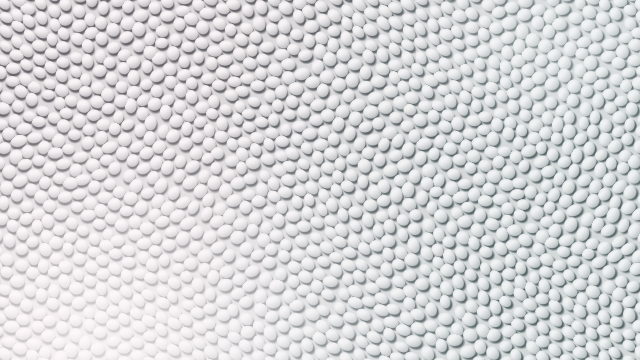
Give the GLSL for this pattern, as a WebGL 2 fragment shader.

```glsl
#version 300 es
precision highp float;

// A relief of pale, matte, egg-shaped beads packed in a loosely curved lattice.
// A jittered cellular search finds the nearest bead and the soft shadows cast
// between beads; broad gradients then vary the light, contrast and tint.

uniform vec2 u_resolution;
out vec4 outColor;

const float BEADS_PER_HEIGHT = 25.0;
const float ROW_PITCH = 0.89;
const float LATTICE_ANGLE = 0.66;
const vec2 BEAD_RADII = vec2(0.50, 0.405);
const vec3 WARM_WHITE = vec3(0.995, 0.972, 0.980);
const vec3 COOL_WHITE = vec3(0.958, 0.966, 0.967);
const vec3 GREY_SHADOW = vec3(0.37, 0.36, 0.38);
const vec3 TEAL_SHADOW = vec3(0.31, 0.37, 0.38);

mat2 rotation(float angle) {
    float c = cos(angle), s = sin(angle);
    return mat2(c, s, -s, c);
}

vec3 hash3(vec2 cell) {
    vec3 h = fract(cell.xyx * vec3(0.1031, 0.1030, 0.0973));
    h += dot(h, h.yxz + 33.33);
    return fract((h.xxy + h.yzz) * h.zyx);
}

// Layered sines bend the rows gently.
vec2 bend(vec2 p) {
    vec2 wave = sin(p.yx * vec2(5.1, 4.3) + vec2(0.4, 1.7));
    wave += 0.4 * sin(p.yx * 11.0 + p.xy * 6.0 + vec2(2.1, 0.6));
    return p + 0.022 * wave;
}

// Position relative to a bead, scaled so that its rim has length one.
vec2 beadSpace(vec2 offset, float tilt, float size) {
    return rotation(-tilt) * offset / (BEAD_RADII * size);
}

// Returns the local position in the nearest bead (xy), the cast shadow (z)
// and the bead tilt (w).
vec4 beadField(vec2 q, vec2 shadowDir) {
    vec2 nearest = vec2(9.0);
    float nearestTilt = 0.0;
    float shadow = 0.0;
    float baseRow = floor(q.y / ROW_PITCH);
    for (int j = -1; j <= 1; j++) {
        float row = baseRow + float(j);
        float shift = 0.5 * mod(row, 2.0);
        float baseColumn = floor(q.x - shift);
        for (int i = -1; i <= 1; i++) {
            vec2 cell = vec2(baseColumn + float(i), row);
            vec3 random = hash3(cell + 200.0);
            vec2 center = cell + vec2(shift + 0.5, 0.5);
            center.y *= ROW_PITCH;
            center += 0.27 * (random.xy - 0.5);

            float tilt = 1.5 * (random.z - 0.5);
            float size = mix(0.9, 1.07, fract(random.z * 7.0));
            vec2 local = beadSpace(q - center, tilt, size);
            if (dot(local, local) < dot(nearest, nearest)) {
                nearest = local;
                nearestTilt = tilt;
            }

            vec2 shadowLocal = beadSpace(q - center - 0.22 * shadowDir, tilt, size);
            shadow = max(shadow, 1.0 - smoothstep(0.68, 1.2, length(shadowLocal)));
        }
    }
    return vec4(nearest, shadow, nearestTilt);
}

// Darkness of the dome: bright towards the light, dim at the far rim.
float beadDarkness(vec2 local, vec2 shadowDir) {
    float away = smoothstep(-0.6, 1.15, dot(local, shadowDir));
    float rim = pow(min(length(local), 1.0), 4.0);
    return 0.01 + 0.30 * away + 0.10 * rim;
}

// Contrast fades into the washed-out lower left and the hazy upper right.
float reliefContrast(vec2 uv) {
    float washed = smoothstep(0.0, 0.75, length((uv - vec2(0.15, 0.0)) * vec2(1.1, 0.9)));
    float haze = 1.0 - smoothstep(0.0, 0.35, length(uv - vec2(0.86, 0.88)));
    return mix(0.27, 1.05, washed) * (1.0 - 0.25 * haze);
}

void main() {
    vec2 uv = gl_FragCoord.xy / u_resolution;
    vec2 p = gl_FragCoord.xy / u_resolution.y;
    mat2 toLattice = rotation(LATTICE_ANGLE);
    vec2 q = toLattice * bend(p) * BEADS_PER_HEIGHT;

    // The shadows swing to the right across the canvas.
    vec2 shadowDir = toLattice * normalize(vec2(mix(0.1, 0.95, uv.x), -0.8));
    vec4 field = beadField(q, shadowDir);

    // Beads over shaded ground.
    float pixel = BEADS_PER_HEIGHT / u_resolution.y / BEAD_RADII.y;
    float softness = max(0.11, 0.7 * pixel);
    float bead = 1.0 - smoothstep(1.0 - softness, 1.0 + softness, length(field.xy));
    float ground = 0.19 + 0.72 * field.z;
    float dome = beadDarkness(field.xy, rotation(-field.w) * shadowDir);
    float darkness = mix(ground, dome, bead) * reliefContrast(uv);

    // Warm at the left, cool at the right.
    float coolness = smoothstep(0.1, 0.9, uv.x + 0.15 * (0.5 - uv.y));
    vec3 light = mix(WARM_WHITE, COOL_WHITE, coolness);
    vec3 shade = mix(GREY_SHADOW, TEAL_SHADOW, coolness);
    outColor = vec4(mix(light, shade, darkness), 1.0);
}
```
